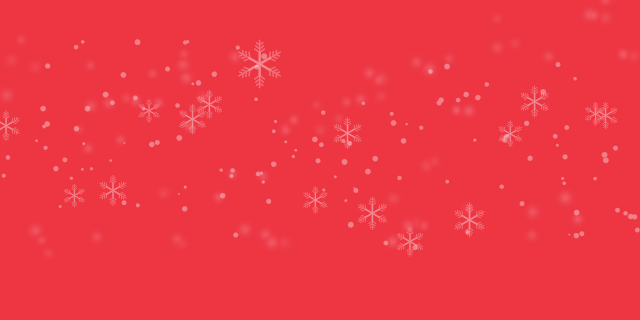
A WebGL 2 fragment shader for this background:

```glsl
#version 300 es
precision highp float;

// Winter backdrop: pale snow on a flat red ground. Loops scatter clusters of
// soft blurred spots and crisp dots, then a sparse row of six-armed flakes
// made of line segments folded into one sector. Units: canvas height = 1.

uniform vec2 u_resolution;
out vec4 outColor;

const vec3 RED = vec3(0.93, 0.21, 0.26);
const vec3 SNOW = vec3(0.98, 0.97, 0.98);
const float SECTOR = 1.0471976; // sixth of a turn

const int SPOTS = 76;
const int DOTS = 125;
const int FLAKES = 16;
const int BIG_FLAKE = 6;

float hash(float n, float seed) {
    return fract(sin(n * 12.9898 + seed * 78.233) * 43758.5453);
}

// Position of item i in a cluster; cluster centres are spread over columns.
vec2 clusterPoint(int i, int perCluster, int total, vec2 yRange,
                  float spread, float aspect, float seed) {
    float k = float(i / perCluster);
    float columns = ceil(float(total) / float(perCluster));
    vec2 centre = vec2((k + hash(k, seed)) / columns * aspect,
                       mix(yRange.x, yRange.y, hash(k, seed + 1.0)));
    vec2 offset = vec2(hash(float(i), seed + 2.0), hash(float(i), seed + 3.0)) - 0.5;
    return centre + offset * 2.0 * spread;
}

// Coverage of a shape with signed distance d, smoothed over one pixel.
float cover(float d, float pixel) {
    return clamp(0.5 - d / pixel, 0.0, 1.0);
}

float segment(vec2 p, vec2 a, vec2 b) {
    vec2 ab = b - a;
    float t = clamp(dot(p - a, ab) / dot(ab, ab), 0.0, 1.0);
    return length(p - a - ab * t);
}

// Opacity of a unit flake: bright inner star, fainter branched outer arms.
float flake(vec2 p, float pixel) {
    float angle = mod(atan(p.x, p.y) + 0.5 * SECTOR, SECTOR) - 0.5 * SECTOR;
    vec2 q = length(p) * vec2(abs(sin(angle)), cos(angle));
    float core = segment(q, vec2(0.0), vec2(0.0, 0.52)) - 0.05;
    float lattice = segment(q, vec2(0.0), vec2(0.0, 1.0)) - 0.03;
    for (int i = 0; i < 3; i++) {
        float h = 0.48 + 0.16 * float(i);
        float reach = 0.2 - 0.035 * float(i);
        lattice = min(lattice, segment(q, vec2(0.0, h), vec2(reach, h + 0.75 * reach)) - 0.03);
    }
    return max(0.42 * cover(core, pixel), 0.3 * cover(lattice, pixel));
}

// Out-of-focus snow.
float blurredSpots(vec2 p, float aspect) {
    float light = 0.0;
    for (int i = 0; i < SPOTS; i++) {
        float n = float(i);
        vec2 d = p - clusterPoint(i, 4, SPOTS, vec2(0.26, 0.94), 0.11, aspect, 3.0);
        float sigma = mix(0.009, 0.0125, hash(n, 8.0));
        float strength = mix(0.07, 0.19, hash(n, 9.0));
        light = max(light, strength * exp(-dot(d, d) / (2.0 * sigma * sigma)));
    }
    return light;
}

// Sharp round snow, from specks to full dots.
float crispDots(vec2 p, float aspect, float pixel) {
    float light = 0.0;
    for (int i = 0; i < DOTS; i++) {
        vec2 c = clusterPoint(i, 5, DOTS, vec2(0.34, 0.82), 0.14, aspect, 15.0);
        float radius = mix(0.002, 0.0092, sqrt(hash(float(i), 21.0)));
        light = max(light, 0.38 * cover(length(p - c) - radius, pixel));
    }
    return light;
}

// One flake per column, with a single large one near the top.
float snowflakes(vec2 p, float aspect, float pixel) {
    float light = 0.0;
    for (int i = 0; i < FLAKES; i++) {
        float n = float(i);
        bool big = i == BIG_FLAKE;
        float x = (n + mix(0.1, 0.9, hash(n, 31.0))) / float(FLAKES) * aspect;
        float y = big ? 0.8 : mix(0.14, 0.7, hash(n, 32.0));
        float size = big ? 0.074 : mix(0.028, 0.054, hash(n, 33.0));
        vec2 local = (p - vec2(x, y)) / size;
        if (dot(local, local) < 1.5) light = max(light, flake(local, pixel / size));
    }
    return light;
}

void main() {
    vec2 p = gl_FragCoord.xy / u_resolution.y;
    float aspect = u_resolution.x / u_resolution.y;
    float pixel = 1.0 / u_resolution.y;

    // Layers from back to front
    vec3 color = mix(RED, SNOW, blurredSpots(p, aspect));
    color = mix(color, SNOW, crispDots(p, aspect, pixel));
    color = mix(color, SNOW, snowflakes(p, aspect, pixel));
    outColor = vec4(color, 1.0);
}
```
